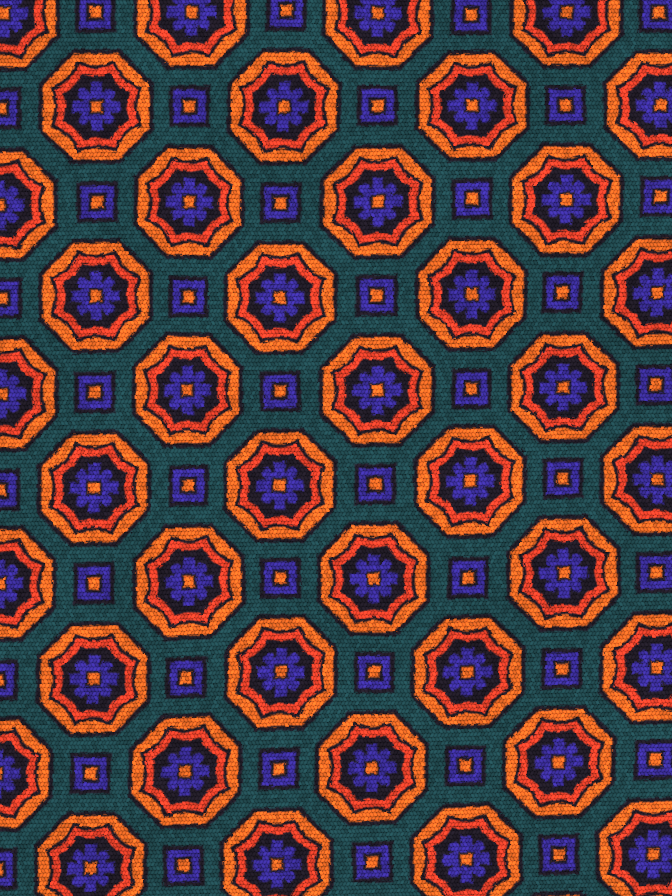
Reproduce this pattern procedurally as a Shadertoy shader.

```glsl
const vec3 TEAL = vec3(0.12, 0.27, 0.29);
const vec3 INK = vec3(0.12, 0.10, 0.14);
const vec3 ORANGE = vec3(0.92, 0.41, 0.14);
const vec3 RED = vec3(0.90, 0.25, 0.16);
const vec3 BLUE = vec3(0.22, 0.17, 0.58);

float hash(vec2 p) {
    vec3 q = fract(p.xyx * vec3(0.1031, 0.1030, 0.0973));
    q += dot(q, q.yzx + 33.33);
    return fract((q.x + q.y) * q.z);
}

float noise(vec2 p) {
    vec2 i = floor(p), f = fract(p);
    f = f * f * (3.0 - 2.0 * f);
    vec2 e = vec2(0.0, 1.0);
    return mix(mix(hash(i), hash(i + e.yx), f.x),
               mix(hash(i + e.xy), hash(i + e.yy), f.x), f.y);
}

float box(vec2 p, float halfSize) {
    p = abs(p);
    return max(p.x, p.y) - halfSize;
}

float octagon(vec2 p, float apothem) {
    p = abs(p);
    return max(max(p.x, p.y), (p.x + p.y) * 0.7071) - apothem;
}

// Eight concave scallops meeting in points
float scallopStar(vec2 p, float valley, float point) {
    float sector = 0.785398;
    float a = mod(atan(p.y, p.x) + 0.5 * sector, sector) - 0.5 * sector;
    float f = abs(a) / (0.5 * sector);
    return length(p) - mix(valley, point, f * f);
}

// Square body with four arms and four diagonal lobes
float flower(vec2 p) {
    vec2 q = abs(p);
    q = vec2(max(q.x, q.y), min(q.x, q.y));
    float arm = box(q - vec2(0.195, 0.0), 0.06);
    float lobe = length(q - vec2(0.135)) - 0.058;
    return min(min(length(q) - 0.165, arm), lobe);
}

// Nearest point of the diagonal lattice where x + y is even
vec2 latticeCenter(vec2 p) {
    vec2 s = floor(0.5 * vec2(p.x + p.y, p.x - p.y) + 0.5);
    return vec2(s.x + s.y, s.x - s.y);
}

vec2 placement(vec2 center) {
    return 0.025 * (vec2(hash(center + 41.0), hash(center + 83.0)) - 0.5);
}

vec3 layer(vec3 under, vec3 over, float d, float soft) {
    return mix(over, under, smoothstep(-soft, soft, d));
}

// Slight skew and sag of the cloth, in lattice cells
vec2 clothCoords(vec2 uv) {
    vec2 g = (uv - vec2(0.418, 0.612)) / vec2(0.1399, 0.1406);
    vec2 skew = vec2(0.0087 * g.y, (0.015 - 0.0027 * g.y) * g.x);
    vec2 sag = vec2(noise(g * 0.6 + 9.0), noise(g * 0.6 + 27.0)) - 0.5;
    return g - skew + 0.045 * sag;
}

vec3 medallion(vec3 color, vec2 p, float soft) {
    color = layer(color, INK, octagon(p, 0.607), soft);
    color = layer(color, ORANGE, octagon(p, 0.562), soft);
    color = layer(color, INK, scallopStar(p, 0.438, 0.525), soft);
    color = layer(color, RED, scallopStar(p, 0.405, 0.478), soft);
    color = layer(color, INK, scallopStar(p, 0.325, 0.378), soft);
    color = layer(color, BLUE, flower(p), soft);
    color = layer(color, INK, box(p, 0.080), soft);
    return layer(color, ORANGE, box(p, 0.058), soft);
}

vec3 smallSquare(vec3 color, vec2 p, float soft) {
    color = layer(color, INK, box(p, 0.218), soft);
    color = layer(color, BLUE, box(p, 0.172), soft);
    color = layer(color, INK, box(p, 0.092), soft);
    return layer(color, ORANGE, box(p, 0.060), soft);
}

void mainImage(out vec4 fragColor, in vec2 fragCoord) {
    vec2 cloth = clothCoords(fragCoord / iResolution.x);
    float soft = max(0.016, 5.0 / iResolution.x);

    // Staggered slanted stitches
    vec2 t = cloth * vec2(26.0, 23.0);
    float row = mod(floor(t.y), 2.0);
    t.x += 0.5 * row + (row - 0.5) * 0.9 * (fract(t.y) - 0.5);
    vec2 stitch = floor(t);
    vec2 f = fract(t) - 0.5;
    float bump = 1.0 - 4.0 * dot(f, f);
    float grain = hash(stitch + 200.0) - 0.5;

    // Printed motifs with edges broken by the thread
    vec2 p = cloth + 0.022 * (vec2(hash(stitch + 311.0), hash(stitch + 457.0)) - 0.5);
    vec2 c = latticeCenter(p);
    vec2 offset = vec2(1.0, 0.0);
    vec2 s = latticeCenter(p - offset) + offset;
    vec3 color = smallSquare(TEAL, p - s - placement(s), soft);
    color = medallion(color, p - c - placement(c), soft);

    // Thread relief and uneven dye
    float relief = 0.91 + 0.24 * bump + 0.30 * grain;
    float dye = 0.96 + 0.08 * noise(cloth * 1.3 + 60.0);
    color = color * relief * dye + 0.012 * bump;
    fragColor = vec4(clamp(color, 0.0, 1.0), 1.0);
}
```
